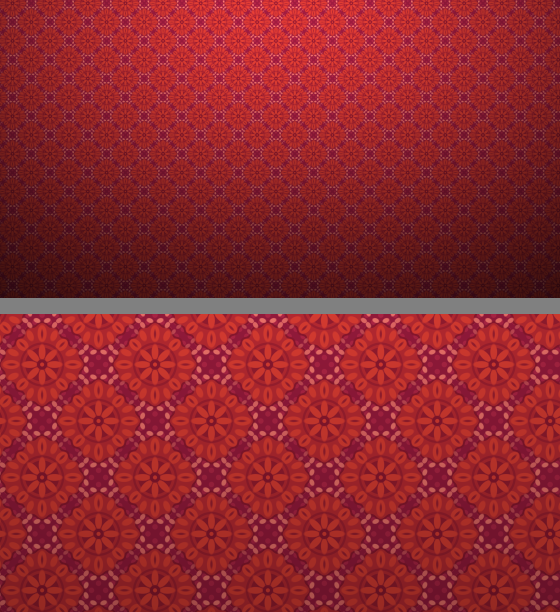
Top: the whole. Bottom: its middle third, enlarged.
Give the GLSL for this pattern, as a WebGL 2 fragment shader.

```glsl
#version 300 es
precision highp float;
// Staggered red floral medallions with pink rim dabs, lit from the top centre.

uniform vec2 u_resolution;
out vec4 fragColor;

const float REPEATS_ACROSS = 14.88;
const vec2 FIRST_CENTRE = vec2(0.392, 0.547);  // one medallion, canvas fractions

const vec3 GROUND = vec3(0.58, 0.10, 0.23);
const vec3 GROUND_DOT = vec3(0.74, 0.17, 0.29);
const vec3 SHADE = vec3(0.54, 0.09, 0.18);
const vec3 DISC = vec3(0.71, 0.16, 0.19);
const vec3 PETAL = vec3(0.84, 0.23, 0.19);
const vec3 PINK = vec3(0.94, 0.46, 0.42);

// Offset from the nearest centre of a lattice with alternate rows shifted.
vec2 staggered(vec2 p) {
  vec2 a = p - floor(p + 0.5);
  vec2 b = fract(p) - 0.5;
  return dot(a, a) < dot(b, b) ? a : b;
}

// Folds the plane into one eighth, between the x axis and the diagonal.
vec2 foldEighth(vec2 p) {
  p = abs(p);
  return p.y > p.x ? p.yx : p;
}

float cover(float d, float soft) {
  return 1.0 - smoothstep(-soft, soft, d);
}

// Coverage of a turned ellipse.
float leaf(vec2 p, vec2 centre, float angle, vec2 radii, float soft) {
  float c = cos(angle), s = sin(angle);
  vec2 q = mat2(c, -s, s, c) * (p - centre);
  return cover((length(q / radii) - 1.0) * min(radii.x, radii.y), soft);
}

// Fine diagonal stipple of round dots.
float stipple(vec2 p, float count, float soft) {
  vec2 q = vec2(p.x + p.y, p.x - p.y) * count;
  return cover(length(fract(q) - 0.5) - 0.27, soft * count * 1.4);
}

vec3 medallion(vec3 base, vec2 p, float soft) {
  float r = length(p);
  float a = atan(p.y, p.x);
  vec2 w = foldEighth(p);

  // Lobed disc with a dark scalloped border
  float edge = r - 0.325 - 0.030 * cos(4.0 * a) - 0.012 * cos(16.0 * a);
  vec3 col = mix(base, SHADE, cover(edge - 0.018, soft));
  col = mix(col, DISC, cover(edge, soft));

  // Outer leaves, each with a dark vein
  vec2 diagonal = vec2(0.7071);
  float outer = leaf(w, vec2(0.275, 0.0), 0.0, vec2(0.075, 0.040), soft);
  outer = max(outer, leaf(w, diagonal * 0.245, 0.785, vec2(0.060, 0.045), soft));
  outer = max(outer, leaf(w, vec2(0.255, 0.105), 0.39, vec2(0.050, 0.028), soft));
  col = mix(col, PETAL, outer);
  col = mix(col, SHADE, 0.8 * leaf(w, vec2(0.27, 0.0), 0.0, vec2(0.035, 0.010), soft));
  col = mix(col, SHADE, 0.8 * leaf(w, diagonal * 0.25, 0.785, vec2(0.030, 0.010), soft));

  // Ring of shadow and eight inner petals around a small eye
  col = mix(col, SHADE, 0.55 * cover(abs(r - 0.185) - 0.010, soft));
  float inner = leaf(w, vec2(0.110, 0.0), 0.0, vec2(0.070, 0.030), soft);
  inner = max(inner, leaf(w, diagonal * 0.110, 0.785, vec2(0.070, 0.030), soft));
  col = mix(col, SHADE, 0.75 * cover(r - 0.15, soft));
  col = mix(col, PETAL, inner);
  col = mix(col, SHADE, cover(r - 0.045, soft));
  col = mix(col, PETAL, cover(r - 0.018, soft));

  // Pink dabs around the four tips
  float dabs = 0.95 * leaf(w, vec2(0.390, 0.045), 1.2, vec2(0.030, 0.020), soft);
  dabs = max(dabs, 0.85 * leaf(w, vec2(0.350, 0.110), 0.6, vec2(0.030, 0.020), soft));
  dabs = max(dabs, 0.50 * leaf(w, vec2(0.290, 0.165), 0.6, vec2(0.025, 0.016), soft));
  return mix(col, PINK, dabs);
}

// Glow from the top centre, fading to the sides and the bottom.
float glow(vec2 uv) {
  vec2 d = uv - vec2(0.5, 1.0);
  return 0.06 + 1.04 * exp(-1.05 * (1.75 * d.x * d.x + d.y * d.y));
}

void main() {
  vec2 uv = gl_FragCoord.xy / u_resolution;
  float scale = REPEATS_ACROSS / u_resolution.x;
  vec2 p = (gl_FragCoord.xy - FIRST_CENTRE * u_resolution) * scale;
  float soft = 0.7 * scale;

  vec3 col = mix(GROUND, GROUND_DOT, 0.6 * stipple(p, 8.0, soft));
  col = medallion(col, staggered(p), soft);
  fragColor = vec4(col * glow(uv), 1.0);
}
```
